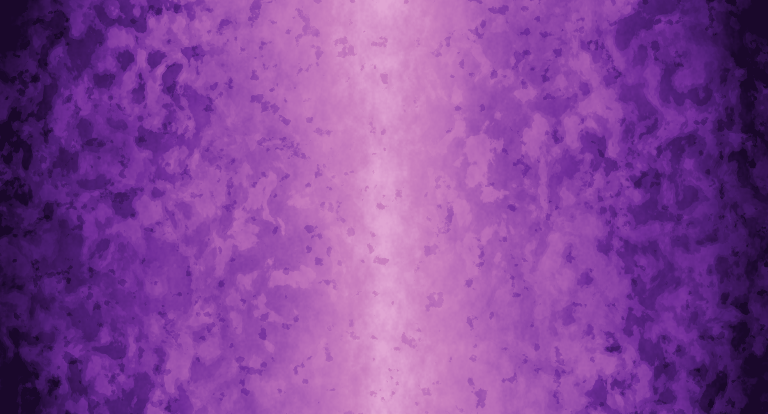
This background is drawn by a Shadertoy shader. Its source:

```glsl
float hash(vec2 p) {
    vec3 h = fract(vec3(p.xyx) * 0.1031);
    h += dot(h, h.yzx + 33.33);
    return fract((h.x + h.y) * h.z);
}

float noise(vec2 p) {
    vec2 cell = floor(p), f = fract(p);
    f = f * f * (3.0 - 2.0 * f);
    return mix(mix(hash(cell), hash(cell + vec2(1, 0)), f.x),
               mix(hash(cell + vec2(0, 1)), hash(cell + vec2(1, 1)), f.x), f.y);
}

float fbm(vec2 p) {
    float sum = 0.0, amplitude = 0.5;
    for (int i = 0; i < 5; i++) {
        sum += amplitude * noise(p);
        p = mat2(1.6, 1.2, -1.2, 1.6) * p + 17.3;
        amplitude *= 0.5;
    }
    return sum / 0.97;
}

// Soft elliptical patch
float patchAt(vec2 p, vec2 center, vec2 radius) {
    vec2 d = (p - center) / radius;
    return exp(-dot(d, d));
}

// Purple ramp from near black to pale pink
vec3 ramp(float level) {
    vec3 stops[8] = vec3[8](
        vec3(0.10, 0.03, 0.17), vec3(0.22, 0.08, 0.34),
        vec3(0.31, 0.12, 0.47), vec3(0.45, 0.18, 0.61),
        vec3(0.58, 0.29, 0.67), vec3(0.71, 0.41, 0.72),
        vec3(0.79, 0.50, 0.75), vec3(0.88, 0.65, 0.83));
    level = clamp(level, 0.0, 6.99);
    int i = int(level);
    return mix(stops[i], stops[i + 1], fract(level));
}

void mainImage(out vec4 fragColor, in vec2 fragCoord) {
    vec2 uv = fragCoord / iResolution.xy;
    vec2 p = (fragCoord - 0.5 * iResolution.xy) / iResolution.y;

    // Bright central column fading to dark sides
    float cloud = fbm(p * 3.5 + 4.0) - 0.5;
    float side = abs(uv.x - 0.5) * 2.0 + 0.12 * cloud;
    float level = 6.2 - 2.2 * smoothstep(0.0, 0.42, side)
                      - 1.5 * smoothstep(0.45, 0.8, side)
                      - 1.9 * smoothstep(0.75, 1.0, side);
    level += 0.4 * exp(-pow((uv.x - 0.5) / 0.025, 2.0));

    // Pale ends, purple shoulders and dark corners
    float rise = abs(uv.y - 0.5) * 2.0;
    level += 0.5 * patchAt(uv, vec2(0.38, 1.0), vec2(0.12, 0.35));
    level += 0.4 * patchAt(uv, vec2(0.62, 0.0), vec2(0.12, 0.35));
    float shoulders = patchAt(uv, vec2(0.36, 0.40), vec2(0.07, 0.28))
                    + patchAt(uv, vec2(0.64, 0.62), vec2(0.07, 0.28));
    level -= 0.5 * shoulders;
    level -= 1.1 * smoothstep(0.65, 1.0, side) * smoothstep(0.5, 1.0, rise);

    // Smoky bruises near both sides
    float bruises = patchAt(uv, vec2(0.16, 0.64), vec2(0.02, 0.035))
                  + patchAt(uv, vec2(0.075, 0.44), vec2(0.025, 0.06))
                  + patchAt(uv, vec2(0.84, 0.41), vec2(0.02, 0.035))
                  + patchAt(uv, vec2(0.93, 0.61), vec2(0.025, 0.06));
    level -= 0.9 * bruises * (0.7 + cloud);

    // Peeling flakes, gathered in ragged clusters
    vec2 warped = p + 0.03 * vec2(noise(p * 14.0), noise(p * 14.0 + 40.0));
    float flakes = fbm(warped * vec2(30.0, 24.0) + 9.0);
    float cluster = smoothstep(0.35, 0.65, fbm(p * 5.0 + 21.0));
    float worn = smoothstep(0.3, 0.6, side) * (0.35 + 0.65 * cluster);
    float band = patchAt(uv, vec2(0.22, 0.82), vec2(0.06, 0.22))
               + patchAt(uv, vec2(0.79, 0.28), vec2(0.06, 0.28));
    float darkFlakes = smoothstep(0.53, 0.62, flakes);
    float paleFlakes = smoothstep(0.47, 0.37, flakes);
    level -= darkFlakes * (0.1 + 0.75 * worn + 0.6 * band);
    level += paleFlakes * (0.1 + 0.6 * worn + 0.7 * shoulders);

    // Sparse specks and brushed plaster grain
    float specks = smoothstep(0.66, 0.74, fbm(p * 38.0 + 70.0));
    level -= specks * 0.8;
    level += 0.9 * cloud + 0.8 * (fbm(p * 12.0 + 33.0) - 0.5);
    level += 0.6 * (fbm(p * vec2(75.0, 38.0) + 55.0) - 0.5);
    level += 0.2 * (noise(p * 180.0) - 0.5);

    fragColor = vec4(ramp(level), 1.0);
}
```
